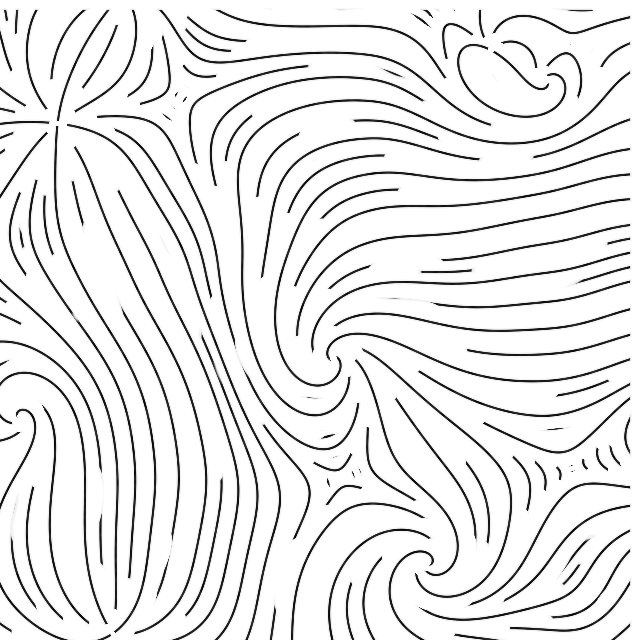
Write a three.js fragment shader that draws this pattern.

```glsl
varying vec2 vUv;

const float TAU = 6.2831853;
const vec3 PAPER = vec3(1.0);
const vec3 FRINGE = vec3(0.95);
const vec3 INK = vec3(0.1);
const float HALF_WIDTH = 0.0017;
const float FRINGE_WIDTH = 0.0038;
const float EDGE = 0.0007;
const float MARGIN = 0.983;
const int LEVELS = 9;

float hash(vec2 p) {
  vec3 q = fract(vec3(p.xyx) * 0.1031);
  q += dot(q, q.yzx + 33.33);
  return fract((q.x + q.y) * q.z);
}

vec2 slope(vec2 cell) {
  float angle = TAU * hash(cell);
  return vec2(cos(angle), sin(angle));
}

float gradientNoise(vec2 p) {
  vec2 i = floor(p);
  vec2 f = p - i;
  vec2 u = f * f * f * (f * (f * 6.0 - 15.0) + 10.0);
  vec2 e = vec2(1.0, 0.0);
  float a = dot(slope(i), f);
  float b = dot(slope(i + e), f - e);
  float c = dot(slope(i + e.yx), f - e.yx);
  float d = dot(slope(i + 1.0), f - 1.0);
  return mix(mix(a, b, u.x), mix(c, d, u.x), u.y);
}

// Stream value and its gradient around a node: whole arms plus a swirl
vec3 node(vec2 p, vec2 centre, float arms, float swirl) {
  vec2 d = p - centre;
  float r2 = dot(d, d) + 1e-7;
  float value = arms * atan(d.y, d.x) / TAU + 0.5 * swirl * log(r2);
  return vec3(value, (arms / TAU * vec2(-d.y, d.x) + swirl * d) / r2);
}

// Smooth irregular bending of the stream
vec3 drift(vec2 p, float scale, float amount) {
  vec2 e = vec2(0.004, 0.0);
  float dx = gradientNoise((p + e) * scale) - gradientNoise((p - e) * scale);
  float dy = gradientNoise((p + e.yx) * scale) - gradientNoise((p - e.yx) * scale);
  return amount * vec3(gradientNoise(p * scale), vec2(dx, dy) / (2.0 * e.x));
}

vec3 streamField(vec2 p) {
  vec3 s = drift(p, 3.5, 0.16);
  s += node(p, vec2(0.09, 0.807), -2.0, 0.0);
  s += node(p, vec2(0.176, 0.01), 2.0, 0.0);
  s += node(p, vec2(0.19, 1.01), 1.0, 0.0);
  s += node(p, vec2(0.521, 0.44), 2.0, 0.36);
  s += node(p, vec2(0.67, 0.12), -1.0, 0.24);
  s += node(p, vec2(0.853, 0.87), -1.0, -0.2);
  s += node(p, vec2(0.77, 0.92), 1.0, 0.0);
  s += node(p, vec2(0.03, 0.35), -1.0, -0.24);
  s += node(p, vec2(1.06, 0.34), 0.0, 0.25);
  s += node(p, vec2(1.4, 0.75), -2.0, 0.0);
  return s;
}

// Distance to a line that ends where its neighbours come too close
float brokenLine(float across, float spacing, float minSpacing) {
  return max(across, 4.0 * (minSpacing - spacing));
}

// Contours at halving steps; finer ones appear only where there is room
float streamlines(vec2 p) {
  vec3 stream = streamField(p);
  float steepness = max(length(stream.yz), 1e-4);
  float phase = fract(stream.x);
  float dist = brokenLine(min(phase, 1.0 - phase) / steepness, 1.0 / steepness, 0.012);
  float count = 1.0;
  for (int k = 1; k <= LEVELS; k++) {
    count *= 2.0;
    float x = phase * count;
    float line = 2.0 * floor(0.5 * x) + 1.0;
    float spacing = 1.0 / (count * steepness);
    float seed = hash(vec2(line, float(k) * 17.0));
    float gaps = gradientNoise(p * 6.0 + 60.0 * seed + float(k) * 9.0);
    float room = 0.027 * (0.85 + 0.3 * seed + 0.8 * gaps);
    dist = min(dist, brokenLine(abs(x - line) * spacing, spacing, max(room, 0.016)));
  }
  return dist;
}

void main() {
  float dist = streamlines(vUv);
  dist = max(dist, max(vUv.x, vUv.y) - MARGIN);

  // Ink with slight tone changes, and a faint fringe beside each line
  vec3 ink = INK + 0.12 * gradientNoise(vUv * 90.0);
  float fringe = 1.0 - smoothstep(FRINGE_WIDTH - EDGE, FRINGE_WIDTH + EDGE, dist);
  float stroke = 1.0 - smoothstep(HALF_WIDTH - EDGE, HALF_WIDTH + EDGE, dist);
  vec3 color = mix(PAPER, FRINGE, fringe);
  gl_FragColor = vec4(mix(color, ink, stroke), 1.0);
}
```
